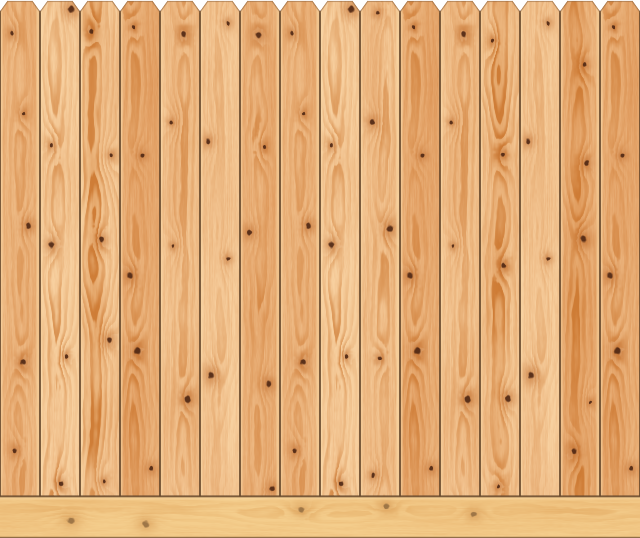
This texture is drawn by a Shadertoy shader. Its source:

```glsl
// Picket fence of sixteen pine boards with clipped tops above a horizontal rail.
// Growth rings are contours of a stretched noise field bent around knots;
// one plank is one unit wide, and ten board types recur along the fence.

const int BOARD_TYPE[16] = int[16](0, 1, 2, 3, 4, 5, 6, 0, 1, 7, 3, 4, 8, 5, 9, 3);
const float LIGHTNESS[10] = float[10](.38, .86, .78, .24, .62, .80, .30, .66, .68, .30);
const float FIGURE[10] = float[10](.50, .65, 1., .75, .55, .30, .60, .50, 1.1, .95);

float hash(vec2 p) {
    vec3 q = fract(vec3(p.xyx) * .1031);
    q += dot(q, q.yzx + 33.33);
    return fract((q.x + q.y) * q.z);
}

float noise(vec2 p) {
    vec2 i = floor(p), f = fract(p);
    f = f * f * (3. - 2. * f);
    return mix(mix(hash(i), hash(i + vec2(1, 0)), f.x),
               mix(hash(i + vec2(0, 1)), hash(i + vec2(1, 1)), f.x), f.y);
}

// Sawn pine: q.x runs across the board from 0 to 1, q.y along it.
vec3 pine(vec2 q, float seed, float lightness, float figure) {
    float bend = noise(vec2(seed * 7.3, q.y * .6)) - .5;
    float heart = .5 + .3 * (hash(vec2(seed, 5.)) - .5) + .16 * bend;
    float dx = q.x - heart;

    // Knots push the rings aside and leave a dark core with an orange halo.
    float bulge = 0., core = 0., halo = 0.;
    for (int k = 0; k < 5; k++) {
        vec2 cell = vec2(seed * 3.1 + 1., float(k) * 5.7 + 2.);
        vec2 center = vec2(.2 + .6 * hash(cell), (float(k) + .2 + .6 * hash(cell + 9.)) * 2.8);
        float size = mix(.05, .1, hash(cell + 21.));
        vec2 d = q - center;
        d += .035 * (vec2(noise(q * 14.), noise(q * 14. + 40.)) - .5);
        float r = length(d * vec2(1., .85));
        bulge += 1.8 * exp(-dot(d * vec2(5., 2.2), d * vec2(5., 2.2)));
        core = max(core, 1. - smoothstep(size * .45, size, r));
        halo = max(halo, exp(-r * r / (size * size * 5.)));
    }

    // Rings: gradual darkening that ends in a crisp late-wood edge.
    float field = 7. * sqrt(dx * dx + .008) + bulge
        + 2.8 * noise(vec2(seed * 11.7 + 3., q.y * .42))
        + .45 * noise(vec2(q.x * 7. + seed, q.y * 1.6))
        + .14 * noise(vec2(q.x * 22., q.y * 5. + seed));
    float phase = fract(field);
    float ring = smoothstep(.15, .75, phase) * (1. - smoothstep(.82, 1., phase));
    float middle = exp(-dx * dx * 22.);
    float patches = .45 + .75 * noise(vec2(seed * 5. + 2., q.y * .7));

    // Long fibres, short pores and slow colour drift.
    float fibre = noise(vec2(q.x * 38. + seed * 17., q.y * 1.3)) - .5;
    float pores = noise(vec2(q.x * 60., q.y * 9. + seed * 13.)) - .5;
    float drift = noise(vec2(q.x * 2.5 + seed * 4., q.y * .35)) - .5;
    float tone = lightness + .35 * drift + .26 * fibre + .16 * pores;
    vec3 color = mix(vec3(.885, .62, .385), vec3(.97, .815, .625), clamp(tone, 0., 1.));

    float heartwood = smoothstep(.7, 1., figure) * exp(-dx * dx * 30.);
    color = mix(color, vec3(.85, .55, .28), .5 * heartwood * patches);
    float stain = ring * figure * patches * mix(.22, 1., middle);
    color = mix(color, vec3(.80, .47, .19), clamp(stain, 0., .9));
    color = mix(color, vec3(.74, .42, .18), .5 * halo);
    return mix(color, vec3(.29, .14, .07), .88 * core);
}

void mainImage(out vec4 fragColor, in vec2 fragCoord) {
    float px = 16. / iResolution.x;
    vec2 p = fragCoord * px;
    float top = iResolution.y * px;
    float railTop = 1.04;
    vec3 seam = vec3(.40, .28, .17), glow = vec3(.99, .87, .67);

    // Upright boards, with a pale bevel and a thin seam between neighbours.
    int board = clamp(int(p.x), 0, 15);
    int type = BOARD_TYPE[board];
    float seed = float(type) + 1.;
    vec2 q = vec2(fract(p.x), p.y);
    float edge = min(q.x, 1. - q.x);
    vec3 color = pine(q, seed, LIGHTNESS[type], FIGURE[type]);
    color = mix(color, glow, .45 * (1. - smoothstep(.04, .04 + 2. * px, q.x)));
    float sapwood = step(.5, hash(vec2(seed, 71.))) * smoothstep(.88, .94, q.x);
    color = mix(color, glow, .5 * sapwood);
    color = mix(color, seam, .85 * (1. - smoothstep(.012, .012 + px, edge)));

    // Clipped corners reveal the white background.
    float drop = top - p.y;
    float inside = min((edge * .28 + drop * .2 - .056) / .344, drop - .02);
    color = mix(color, vec3(.58, .41, .26), .6 * (1. - smoothstep(.01, .01 + 1.5 * px, inside)));
    color = mix(vec3(1), color, smoothstep(-.5 * px, .5 * px, inside));

    // Pale yellow rail with grain running sideways.
    vec3 rail = pine(vec2(p.y / railTop, p.x), 14., .8, .3);
    rail = mix(rail, vec3(.94, .79, .52), .45) * vec3(1., 1., .95);
    rail = mix(rail, glow, .4 * smoothstep(railTop - .12, railTop - .05, p.y));
    rail = mix(rail, seam, .7 * (1. - smoothstep(.02, .02 + px, p.y)));
    color = mix(rail, color, smoothstep(-.5 * px, .5 * px, p.y - railTop));
    float railSeam = 1. - smoothstep(.012, .012 + px, abs(p.y - railTop));
    color = mix(color, seam, .85 * railSeam);

    fragColor = vec4(color, 1.);
}
```
